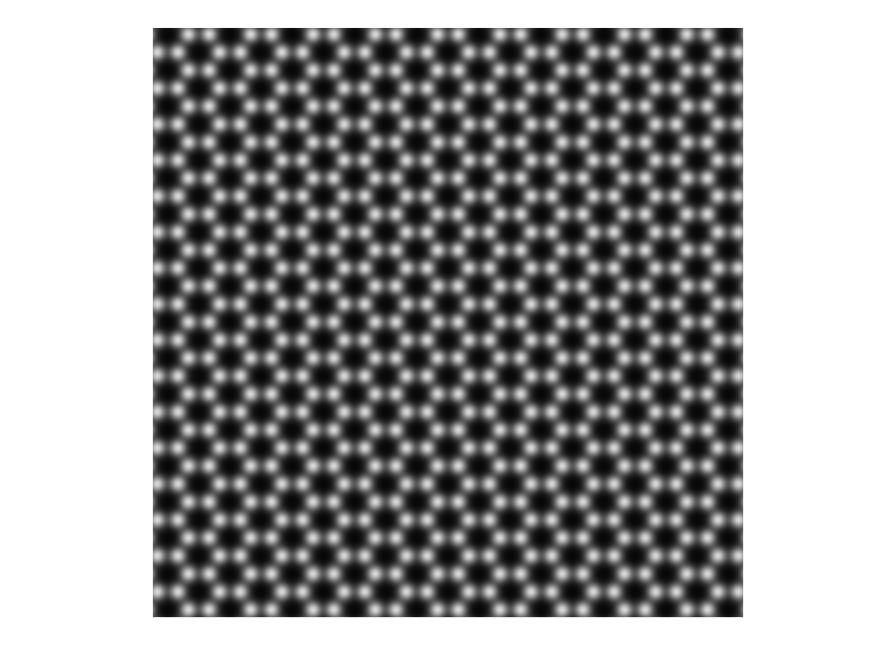
This pattern is drawn by a WebGL 1 fragment shader. Its source:

```glsl
precision highp float;

uniform vec2 u_resolution;

const float SQRT3 = 1.7320508;

// Gaussian spot repeated on a rectangular grid, with its next vertical image
float repeatedSpot(vec2 offset, vec2 period, float spread) {
  vec2 near = mod(offset + 0.5 * period, period) - 0.5 * period;
  vec2 next = vec2(near.x, period.y - abs(near.y));
  float falloff = 0.5 / (spread * spread);
  return exp(-dot(near, near) * falloff) + exp(-dot(next, next) * falloff);
}

// Honeycomb of spots; p is measured in spacings between neighbours
float honeycomb(vec2 p, float spread) {
  vec2 period = vec2(3.0, SQRT3);
  float glow = 0.0;
  for (int row = 0; row < 2; row++) {
    for (int side = 0; side < 2; side++) {
      vec2 site = 0.5 * period * float(row) + vec2(float(side) - 0.5, 0.0);
      glow += repeatedSpot(p - site, period, spread);
    }
  }
  return glow;
}

// Coverage of a centred rectangle with an edge one pixel wide
float boxMask(vec2 p, vec2 halfSize, float pixel) {
  vec2 inside = clamp((halfSize - abs(p)) / pixel + 0.5, 0.0, 1.0);
  return inside.x * inside.y;
}

void main() {
  // Coordinates in canvas heights, centred on the panel
  float pixel = 1.0 / u_resolution.y;
  vec2 panelCentre = vec2(0.5 * u_resolution.x * pixel, 0.52);
  vec2 p = gl_FragCoord.xy * pixel - panelCentre;

  // Soft bright spots over a nearly black ground
  float spacing = 0.0309;
  vec2 latticeShift = vec2(0.0, 0.0008);
  float glow = honeycomb((p - latticeShift) / spacing, 0.28);
  float shade = min(0.02 + 0.82 * glow, 1.0);

  // The plain white margin wraps cleanly on every side
  float panel = boxMask(p, vec2(0.4392, 0.4384), pixel);
  gl_FragColor = vec4(vec3(mix(1.0, shade, panel)), 1.0);
}
```
